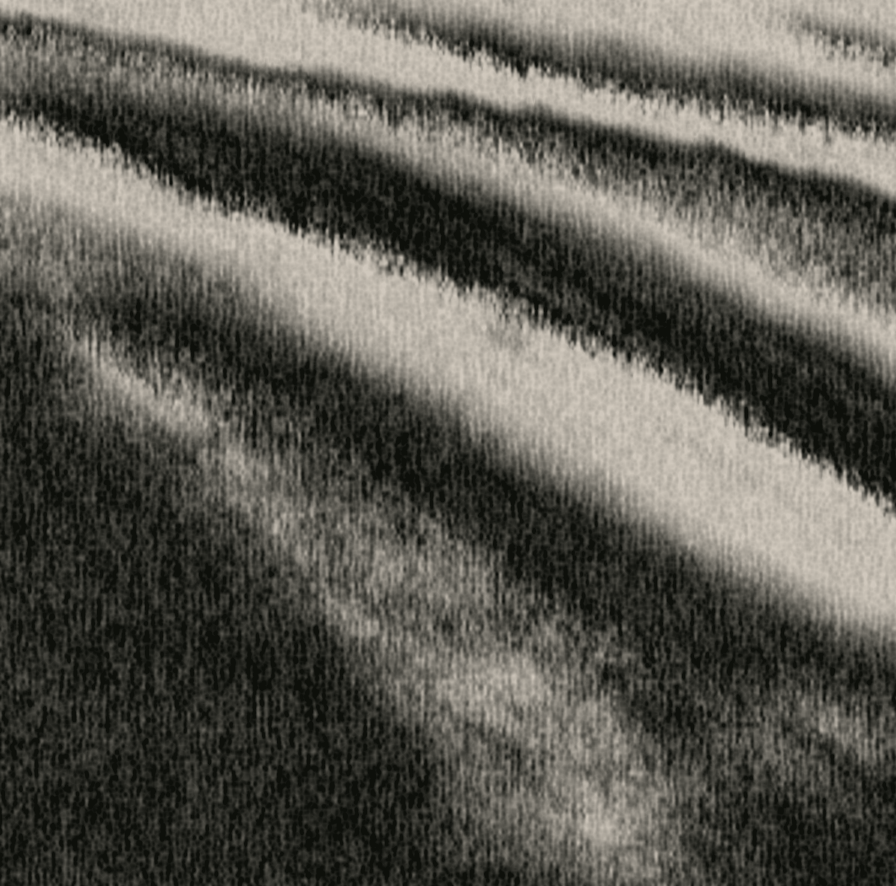
This texture is drawn by a WebGL 2 fragment shader. Its source:

```glsl
#version 300 es
precision highp float;
// Charcoal drapery on ribbed paper: soft dark folds sweep down to the right.
// Each fold lies between two cubic edge curves; mottled smudges lift the lower
// shadow, then uneven ribs, fibres and cellular tooth break up the pigment.
uniform vec2 u_resolution;
out vec4 fragColor;

const vec3 INK = vec3(0.050, 0.058, 0.040);
const vec3 PAPER = vec3(0.795, 0.765, 0.720);
const float RIB_COUNT = 115.0;
const float RIB_IN_DARK = 0.27;
const float RIB_IN_HALFTONE = 1.55;
const float EDGE_FRAY = 0.010;
const float EDGE_WANDER = 0.032;
const float TOOTH_SCALE = 165.0;
const float TOOTH_STRENGTH = 0.18;
const float SHADOW_TONE = 0.085;
const float SHADOW_MOTTLE = 0.14;
const float SMUDGE_TONE = 0.37;

// Edge heights, measured downward, at x = 0, 1/3, 2/3 and 1.
const int FOLDS = 6;
const vec4 FOLD_TOP[FOLDS] = vec4[](
  vec4(-0.09, -0.016, 0.05, 0.116), vec4(0.013, 0.079, 0.14, 0.218),
  vec4(0.082, 0.142, 0.262, 0.42), vec4(0.04, 0.09, 0.172, 0.244),
  vec4(-0.26, -0.165, -0.06, 0.045), vec4(0.22, 0.325, 0.44, 0.56));
const vec4 FOLD_BOTTOM[FOLDS] = vec4[](
  vec4(-0.08, 0.004, 0.095, 0.150), vec4(0.04, 0.099, 0.182, 0.257),
  vec4(0.125, 0.255, 0.387, 0.58), vec4(0.09, 0.113, 0.208, 0.35),
  vec4(-0.24, -0.145, -0.04, 0.07), vec4(0.285, 0.375, 0.48, 0.60));
// Top softness, bottom softness, strength.
const vec3 FOLD_STYLE[FOLDS] = vec3[](
  vec3(0.03, 0.018, 0.80), vec3(0.014, 0.024, 0.82),
  vec3(0.038, 0.020, 0.91), vec3(0.02, 0.035, 0.44),
  vec3(0.016, 0.02, 0.6), vec3(0.03, 0.03, 0.42));
// Where each fold fades in (start, end), then out (start, end).
const vec4 FOLD_FADE[FOLDS] = vec4[](
  vec4(0.25, 0.55, 2.0, 3.0), vec4(-1.0, -0.5, 2.0, 3.0),
  vec4(-0.2, 0.1, 2.0, 3.0), vec4(-0.1, 0.1, 2.0, 3.0),
  vec4(0.82, 0.97, 2.0, 3.0), vec4(-0.2, 0.0, 0.2, 0.36));

const vec4 SHADOW_TOP = vec4(0.297, 0.373, 0.561, 0.723);
const vec4 SMUDGE_TOP = vec4(0.38, 0.485, 0.715, 0.80);
const vec4 SMUDGE_BOTTOM = vec4(0.46, 0.675, 1.00, 0.90);

// Centre, radius and change of tone.
const int PATCHES = 11;
const vec4 PATCH[PATCHES] = vec4[](
  vec4(0.56, 0.76, 0.06, 0.16), vec4(0.70, 0.94, 0.08, 0.20),
  vec4(0.91, 0.82, 0.06, 0.26), vec4(0.47, 0.70, 0.05, 0.18),
  vec4(0.55, 0.91, 0.06, 0.18), vec4(0.06, 0.335, 0.045, 0.30),
  vec4(0.30, 0.57, 0.06, 0.10), vec4(0.74, 0.82, 0.05, -0.14),
  vec4(0.57, 0.38, 0.03, -0.15), vec4(0.90, 0.95, 0.08, -0.14),
  vec4(0.95, 0.295, 0.05, -0.16));

float hash(vec2 p) {
  p = fract(p * vec2(0.1031, 0.1137));
  p += dot(p, p.yx + 33.33);
  return fract((p.x + p.y) * p.x * 91.7);
}

float noise(vec2 p) {
  vec2 i = floor(p), f = fract(p);
  f = f * f * (3.0 - 2.0 * f);
  return mix(mix(hash(i), hash(i + vec2(1, 0)), f.x),
             mix(hash(i + vec2(0, 1)), hash(i + vec2(1, 1)), f.x), f.y);
}

float cloud(vec2 p) {
  return 0.55 * noise(p) + 0.29 * noise(p * 2.1 + 7.0) + 0.16 * noise(p * 4.3 + 19.0);
}

// Distance to the nearest scattered grain.
float cellular(vec2 p) {
  vec2 cell = floor(p);
  float nearest = 2.0;
  for (int k = 0; k < 9; k++) {
    vec2 c = cell + vec2(k % 3 - 1, k / 3 - 1);
    vec2 grain = c + vec2(hash(c + 40.0), hash(c + 90.0));
    nearest = min(nearest, distance(p, grain));
  }
  return nearest;
}

// Cubic through four evenly spaced heights.
float curve(vec4 h, float x) {
  float u = 3.0 * x, a = u - 1.0, b = u - 2.0, c = u - 3.0;
  return dot(h, vec4(-a * b * c / 6.0, u * b * c / 2.0, -u * a * c / 2.0, u * a * b / 6.0));
}

float rise(float d, float softness) { return smoothstep(-softness, softness, d); }

void main() {
  vec2 p = gl_FragCoord.xy / u_resolution;
  p.y = 1.0 - p.y;

  // Texture fields
  vec2 along = vec2(0.86 * p.x + 0.5 * p.y, 0.86 * p.y - 0.5 * p.x) + 3.0;
  float mottle = cloud(along * vec2(12.0, 22.0));
  float streak = cloud(along * vec2(4.0, 42.0));
  float wander = cloud(p * vec2(34.0, 26.0)) - 0.5;
  float ribWave = 0.5 * sin(6.2832 * RIB_COUNT * p.x + 7.0 * wander);
  float fibre = noise(p * vec2(RIB_COUNT * 1.9, 62.0) + 11.0) - 0.5;
  float fleck = noise(p * vec2(RIB_COUNT * 2.6, 165.0) + 57.0) - 0.5;
  float rib = 0.24 * ribWave + 0.52 * fibre + 0.62 * fleck;
  float tooth = cellular(p * TOOTH_SCALE) - 0.45;
  float y = p.y + EDGE_FRAY * (fibre + fleck) + EDGE_WANDER * (0.6 * (mottle - 0.5) + 0.4 * wander);

  // Folds on bare paper
  float tone = 0.95 + 0.16 * (streak - 0.5);
  for (int i = 0; i < FOLDS; i++) {
    vec3 style = FOLD_STYLE[i];
    vec4 fade = FOLD_FADE[i];
    float cover = rise(y - curve(FOLD_TOP[i], p.x), style.x)
                * rise(curve(FOLD_BOTTOM[i], p.x) - y, style.y)
                * smoothstep(fade.x, fade.y, p.x) * (1.0 - smoothstep(fade.z, fade.w, p.x));
    tone *= 1.0 - min(style.z * cover * (0.75 + 0.5 * streak), 0.95);
  }

  // Lower shadow and its smudged light
  float smudge = rise(y - curve(SMUDGE_TOP, p.x), 0.04)
               * rise(curve(SMUDGE_BOTTOM, p.x) - y, 0.075)
               * smoothstep(0.02, 0.13, p.x) * (1.0 - 0.65 * smoothstep(0.64, 0.8, p.x));
  float shadow = SHADOW_TONE + SHADOW_MOTTLE * (mottle - 0.25)
               + SMUDGE_TONE * smudge * (0.2 + 1.5 * mottle);
  tone = mix(tone, shadow, rise(y - curve(SHADOW_TOP, p.x), 0.05));
  for (int i = 0; i < PATCHES; i++) {
    vec2 d = (p - PATCH[i].xy) / PATCH[i].z;
    tone += PATCH[i].w * exp(-dot(d, d)) * (0.1 + 1.8 * mottle);
  }
  vec2 ridgeStart = vec2(0.085, 0.385), ridge = vec2(0.125, 0.09);
  vec2 fromRidge = vec2(p.x, y) - ridgeStart;
  float t = clamp(dot(fromRidge, ridge) / dot(ridge, ridge), 0.0, 1.0);
  float ridgeDist = length(fromRidge - t * ridge) / 0.019;
  tone += 0.36 * exp(-ridgeDist * ridgeDist);

  // Ribs show most in half tones
  tone = clamp(tone, 0.05, 0.96);
  float ribGain = RIB_IN_DARK * (1.0 - 0.6 * tone) + RIB_IN_HALFTONE * tone * (1.0 - tone);
  tone += rib * ribGain + TOOTH_STRENGTH * tooth * (1.0 - 0.4 * tone);
  fragColor = vec4(mix(INK, PAPER, clamp(tone, 0.0, 1.03)), 1.0);
}
```
